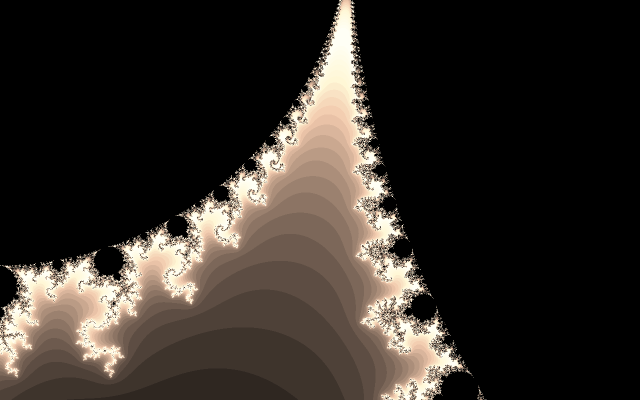
Write a Shadertoy shader that draws this background.

```glsl
#define CENTER vec2(-0.7711, -0.2042)
#define SPAN 0.2817
#define MAX_STEPS 256
#define ESCAPE_RADIUS 4.0
#define FIRST_STEP 6.0
#define HALF_CYCLE 29.0
#define SAMPLES 2
#define PEACH vec3(0.95, 0.79, 0.68)
#define CREAM vec3(1.0, 0.97, 0.84)
#define WHITE vec3(1.0, 1.0, 0.96)

// Closed forms of the two largest solid regions
bool insideMainBodies(vec2 c) {
    float x = c.x - 0.25;
    float y2 = c.y * c.y;
    float q = x * x + y2;
    bool cardioid = q * (q + x) < 0.25 * y2;
    bool disk = dot(c + vec2(1.0, 0.0), c + vec2(1.0, 0.0)) < 0.0625;
    return cardioid || disk;
}

// Number of steps until the orbit escapes, or -1 if it stays bounded
float escapeSteps(vec2 c) {
    if (insideMainBodies(c)) return -1.0;
    vec2 z = vec2(0.0);
    for (int i = 1; i <= MAX_STEPS; i++) {
        z = vec2(z.x * z.x - z.y * z.y, 2.0 * z.x * z.y) + c;
        if (dot(z, z) > ESCAPE_RADIUS * ESCAPE_RADIUS) return float(i);
    }
    return -1.0;
}

// Black to peach, cream and white, then back again
vec3 bandColor(float steps) {
    if (steps < 0.0) return vec3(0.0);
    float phase = mod(steps - FIRST_STEP, 2.0 * HALF_CYCLE);
    float level = HALF_CYCLE - abs(phase - HALF_CYCLE);
    vec3 color = PEACH * clamp(level / 15.6, 0.0, 1.0);
    color = mix(color, CREAM, clamp((level - 15.6) / 4.4, 0.0, 1.0));
    return mix(color, WHITE, clamp((level - 20.0) / 7.0, 0.0, 1.0));
}

void mainImage(out vec4 fragColor, in vec2 fragCoord) {
    vec3 total = vec3(0.0);
    // Average a grid of samples within each pixel
    for (int j = 0; j < SAMPLES; j++) {
        for (int i = 0; i < SAMPLES; i++) {
            vec2 offset = (vec2(i, j) + 0.5) / float(SAMPLES) - 0.5;
            vec2 p = (fragCoord + offset - 0.5 * iResolution.xy) / iResolution.y;
            total += bandColor(escapeSteps(CENTER + SPAN * p));
        }
    }
    fragColor = vec4(total / float(SAMPLES * SAMPLES), 1.0);
}
```
